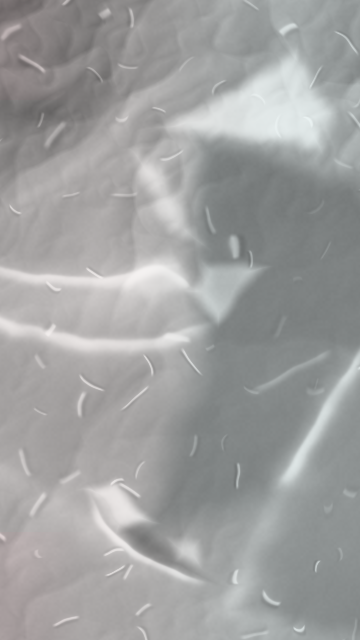
This texture is drawn by a Shadertoy shader. Its source:

```glsl
const float BASE_TONE = 0.645;
const vec3 WARM_TINT = vec3(1.012, 0.994, 0.990);
const vec3 COOL_TINT = vec3(0.975, 1.008, 1.008);
const vec3 PINK_TINT = vec3(1.045, 0.975, 0.980);
const float WARP = 0.030;
const float CRUMPLE = 0.042;
const float GLINT_CELL = 0.115;
const float GLINT_SHARE = 0.50;
const float GLINT_GAIN = 0.25;

// Long folds: end points, then bow, width and gain
const int FOLDS = 9;
const vec4 FOLD_ENDS[FOLDS] = vec4[FOLDS](
    vec4(-0.10, 1.06, 0.52, 1.05), vec4(-0.10, 0.95, 0.64, 0.90),
    vec4(0.77, 0.40, 1.06, 0.89), vec4(0.62, 0.02, 0.86, 0.53),
    vec4(0.23, 0.42, 0.60, 0.16), vec4(-0.10, 0.52, 0.45, 0.17),
    vec4(0.68, 0.69, 0.93, 0.81), vec4(-0.05, 1.17, 0.50, 1.62),
    vec4(0.33, 0.96, 0.54, 0.97));
const vec3 FOLD_SHAPE[FOLDS] = vec3[FOLDS](
    vec3(-0.060, 0.011, 0.26), vec3(-0.100, 0.016, 0.28),
    vec3(0.004, 0.014, 0.30), vec3(0.010, 0.040, 0.10),
    vec3(-0.055, 0.008, 0.30), vec3(0.030, 0.030, 0.06),
    vec3(-0.010, 0.007, 0.13), vec3(-0.050, 0.022, 0.06),
    vec3(0.060, 0.011, 0.22));

float hash(vec2 p) {
    vec3 q = fract(vec3(p.xyx) * 0.1031);
    q += dot(q, q.yzx + 33.33);
    return fract((q.x + q.y) * q.z);
}

float noise(vec2 p) {
    vec2 i = floor(p), f = fract(p);
    f = f * f * f * (f * (f * 6.0 - 15.0) + 10.0);
    return mix(mix(hash(i), hash(i + vec2(1, 0)), f.x),
               mix(hash(i + vec2(0, 1)), hash(i + vec2(1, 1)), f.x), f.y);
}

// Creased height of the sheet
float sheetHeight(vec2 p) {
    float height = 0.0, gain = 0.5;
    p = mat2(0.8, 0.6, -0.6, 0.8) * p * vec2(3.6, 3.0);
    for (int i = 0; i < 4; i++) {
        height += gain * abs(2.0 * noise(p + 17.0) - 1.0);
        p = mat2(1.5, 1.2, -1.2, 1.5) * p;
        gain *= 0.45;
    }
    return height;
}

// Bowed highlight, tighter on its left side than on its right
float fold(vec2 p, vec2 a, vec2 b, float bow, float width) {
    float len = length(b - a);
    vec2 dir = (b - a) / len;
    float t = dot(p - a, dir) / len;
    float d = dot(p - a, vec2(-dir.y, dir.x)) - bow * 4.0 * t * (1.0 - t);
    float w = width * mix(1.6, 0.8, smoothstep(-width, width, d));
    float ends = smoothstep(0.0, 0.2, t) * (1.0 - smoothstep(0.8, 1.0, t));
    return ends * (0.75 * exp(-d * d / (w * w)) + 0.25 * exp(-abs(d) / (3.0 * w)));
}

float edge(vec2 p, vec2 a, vec2 b) {
    vec2 e = normalize(b - a);
    return dot(p - a, vec2(-e.y, e.x));
}

// Soft four-sided facet, corners clockwise
float facet(vec2 p, vec2 a, vec2 b, vec2 c, vec2 d, float soft) {
    float dist = max(max(edge(p, a, b), edge(p, b, c)), max(edge(p, c, d), edge(p, d, a)));
    return 1.0 - smoothstep(-soft, soft, dist);
}

// Scattered short creases, each with a shadow beside it
float glints(vec2 p) {
    float sum = 0.0;
    vec2 home = floor(p / GLINT_CELL);
    for (int y = -1; y <= 1; y++)
    for (int x = -1; x <= 1; x++) {
        vec2 cell = home + vec2(x, y);
        if (hash(cell + 51.0) > GLINT_SHARE) continue;
        vec2 mid = (cell + vec2(hash(cell + 3.0), hash(cell + 7.0))) * GLINT_CELL;
        float angle = 6.2832 * hash(cell + 13.0);
        vec2 reach = vec2(cos(angle), sin(angle)) * mix(0.016, 0.050, hash(cell + 19.0));
        float bow = 0.024 * (hash(cell + 23.0) - 0.5);
        float width = mix(0.003, 0.008, pow(hash(cell + 29.0), 3.0));
        vec2 shade = width * 1.8 * normalize(vec2(reach.y, -reach.x));
        float light = fold(p, mid - reach, mid + reach, bow, width)
                    - 0.5 * fold(p - shade, mid - reach, mid + reach, bow, width);
        sum += light * mix(0.25, 1.0, hash(cell + 31.0));
    }
    return sum;
}

void mainImage(out vec4 fragColor, in vec2 fragCoord) {
    vec2 p = fragCoord / iResolution.x;
    vec2 q = p + WARP * (vec2(noise(p * 7.0), noise(p * 7.0 + 40.0)) - 0.5)
               + 0.4 * WARP * (vec2(noise(p * 21.0), noise(p * 21.0 + 60.0)) - 0.5);
    float cloud = noise(p * 3.0 + 9.0) - 0.5;
    float upper = smoothstep(0.95, 1.35, p.y);

    // Broad light and shade
    float tone = BASE_TONE + 0.07 * cloud;
    tone -= 0.20 * (1.0 - smoothstep(0.0, 0.75, length(p - vec2(0.0, 1.8))));
    tone -= 0.10 * facet(q, vec2(-0.2, 1.48), vec2(0.16, 1.52), vec2(0.14, 1.46), vec2(-0.2, 1.39), 0.05);
    tone += 0.06 * facet(q, vec2(-0.2, 1.02), vec2(0.5, 1.04), vec2(0.56, 0.90), vec2(-0.2, 0.86), 0.05);
    float dark = facet(q, vec2(0.55, 1.39), vec2(1.0, 1.27), vec2(1.2, 0.78), vec2(0.57, 0.80), 0.055);
    dark = max(dark, 0.85 * facet(q, vec2(0.58, 0.88), vec2(1.05, 0.90), vec2(0.76, 0.40), vec2(0.40, 0.28), 0.07));
    float wedge = facet(q, vec2(0.80, 0.42), vec2(1.02, 0.80), vec2(1.2, -0.05), vec2(0.67, 0.10), 0.035);
    tone = mix(tone, 0.485 + 0.05 * cloud, dark);
    tone = mix(tone, 0.545 + 0.04 * cloud, wedge);

    // Crumpled relief
    vec2 e = vec2(0.007, -0.005);
    float slope = (sheetHeight(q + e) - sheetHeight(q - e)) / 0.07;
    float rough = mix(0.55, 1.3, upper) * (1.0 - 0.65 * max(dark, wedge));
    tone += CRUMPLE * rough * clamp(slope, -2.5, 2.5);
    tone += 0.05 * upper * (1.0 - dark) * (noise(vec2(p.x - p.y, p.x + p.y) * vec2(11.0, 3.0)) - 0.5);

    // Glossy facets and the dark pocket below them
    float sheen = 0.75 + 0.5 * noise(q * vec2(14.0, 9.0));
    float pocket = facet(q, vec2(0.30, 0.37), vec2(0.42, 0.30), vec2(0.56, 0.19), vec2(0.43, 0.21), 0.025);
    tone -= 0.14 * pocket;
    float gloss = 0.27 * facet(q, vec2(0.47, 1.42), vec2(0.82, 1.63), vec2(0.92, 1.45), vec2(0.89, 1.37), 0.03);
    gloss += 0.25 * facet(q, vec2(0.58, 1.05), vec2(0.73, 1.03), vec2(0.61, 0.89), vec2(0.54, 0.97), 0.022);
    gloss += 0.26 * facet(q, vec2(0.24, 0.41), vec2(0.31, 0.43), vec2(0.42, 0.335), vec2(0.34, 0.32), 0.022);
    gloss += 0.19 * facet(q, vec2(0.39, 1.34), vec2(0.46, 1.31), vec2(0.56, 1.12), vec2(0.49, 1.14), 0.025);
    gloss += 0.10 * facet(q, vec2(0.33, 0.98), vec2(0.48, 1.08), vec2(0.54, 0.98), vec2(0.43, 0.94), 0.025);
    gloss += 0.17 * facet(q, vec2(0.49, 0.27), vec2(0.56, 0.27), vec2(0.56, 0.22), vec2(0.50, 0.23), 0.02);
    tone += gloss * sheen;

    // Long folds and small glints
    vec2 r = mix(p, q, 0.6);
    for (int i = 0; i < FOLDS; i++) {
        vec4 ends = FOLD_ENDS[i];
        vec3 shape = FOLD_SHAPE[i];
        tone += shape.z * (0.7 + 0.5 * noise(p * 13.0)) * fold(r, ends.xy, ends.zw, shape.x, shape.y);
    }
    tone += GLINT_GAIN * glints(q) * (1.0 - 0.6 * dark * smoothstep(0.7, 0.9, p.x));
    tone += 0.012 * (noise(p * 130.0) - 0.5);
    tone = min(tone, 0.80 + 0.16 * (1.0 - exp(-max(tone - 0.80, 0.0) / 0.16)));

    // Warm left, cool right, faint pink at the left rim
    float cool = clamp(smoothstep(0.25, 0.85, p.x) + 0.5 * dark, 0.0, 1.0);
    vec3 tint = mix(WARM_TINT, COOL_TINT, cool);
    tint = mix(tint, PINK_TINT, 0.8 * (1.0 - smoothstep(0.0, 0.28, p.x)) * (1.0 - smoothstep(0.3, 0.7, abs(p.y - 0.9) < 0.6 ? 0.7 : 0.3)));
    fragColor = vec4(clamp(tone * tint, 0.0, 1.0), 1.0);
}
```
